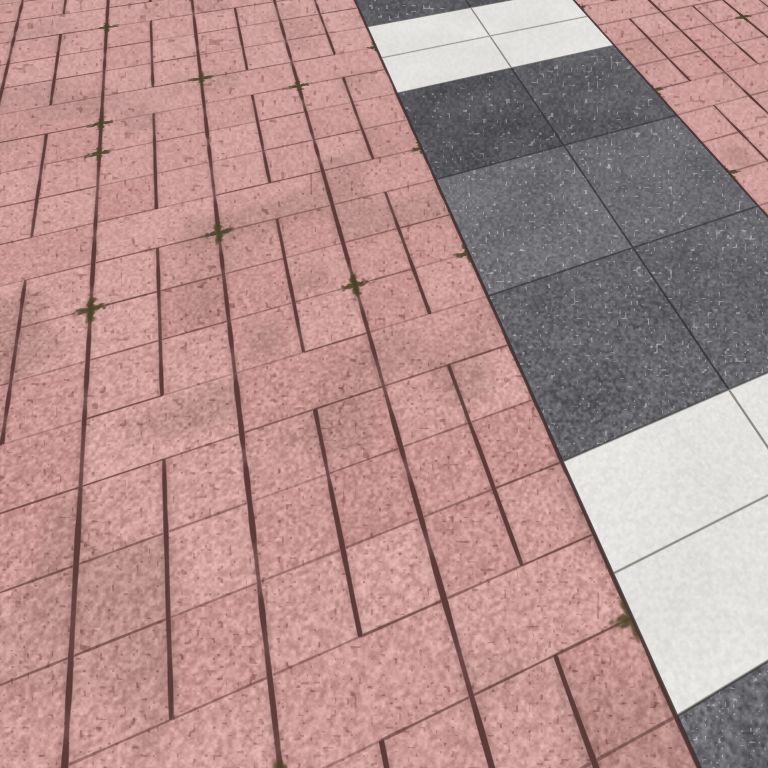
Write a three.js fragment shader that draws this texture.

```glsl
// Pink brick paving with a strip of dark and white slabs, seen in perspective.
varying vec2 vUv;

float hash(vec2 p) {
  vec3 q = fract(p.xyx * 0.1031);
  q += dot(q, q.yzx + 33.33);
  return fract((q.x + q.y) * q.z);
}

float noise(vec2 p) {
  vec2 i = floor(p), f = fract(p);
  f *= f * (3.0 - 2.0 * f);
  return mix(mix(hash(i), hash(i + vec2(1, 0)), f.x),
             mix(hash(i + vec2(0, 1)), hash(i + 1.0), f.x), f.y);
}

// Distance to the nearest multiple of a spacing
float gridDist(float x, float spacing) {
  return abs(x - spacing * floor(x / spacing + 0.5));
}

// Soft-edged joint, all lengths in canvas units
float joint(float dist, float halfWidth) {
  return 1.0 - smoothstep(halfWidth - 0.001, halfWidth + 0.0014, dist);
}

void main() {
  // Project the canvas on the ground: columns across, rows into the distance
  vec2 q = vec2(vUv.x, 1.0 - vUv.y);
  float depth = q.y + 0.645 - 0.0542 * q.x;
  float col = 5.95 * (q.x - 0.4622 - 0.449 * q.y) / depth;
  float row = 5.8 * (3.416 - q.x + 0.449 * q.y) / depth - 12.2;
  row += 0.06 * min(col, 0.0);
  float colSize = depth / 5.95;
  float rowSize = depth * depth / 17.1;

  // Grain, with its coarse part lying on the ground
  float fine = noise(q * 310.0) - 0.5;
  float coarse = noise(vec2(col * 44.0, row * 22.0)) - 0.5;
  float blotch = noise(vec2(col * 2.3, row * 1.1) + 17.0);
  float grain = 0.6 * fine + coarse * smoothstep(0.6, 1.3, depth);

  // Bricks: one full brick, then three rows of half bricks, in each column
  float brickCol = col > 2.8 ? col - 2.8 : col;
  float pairRow = step(1.0, mod(row, 4.0));
  vec2 brick = vec2(floor(brickCol * (1.0 + pairRow)) + 60.0, floor(row) + 20.0);
  float tone = hash(brick);
  vec3 pink = mix(vec3(0.82, 0.635, 0.62), vec3(0.77, 0.575, 0.56), tone);
  pink = mix(pink, vec3(0.67, 0.51, 0.49), 0.55 * smoothstep(0.55, 0.9, blotch));
  pink = mix(pink, vec3(0.82, 0.65, 0.64), 0.4 * smoothstep(0.35, 0.0, q.y));
  pink += grain * 0.15;
  pink -= 0.13 * smoothstep(0.8, 0.95, noise(q * 190.0 + 9.0));

  // Brick joints, worn unevenly
  float wear = 0.7 + 0.6 * noise(vec2(col * 9.0, row * 3.0));
  float colDist = gridDist(brickCol, 1.0) * colSize;
  float halfDist = abs(fract(brickCol) - 0.5) * colSize;
  float rowDist = gridDist(row, 1.0) * rowSize;
  float colGap = joint(colDist, 0.014 * colSize * wear);
  float halfGap = joint(halfDist, 0.012 * colSize * wear) * pairRow;
  vec2 edge = vec2(floor(brickCol * 2.0) + 80.0, floor(row + 0.5) + 30.0);
  float rowGap = joint(rowDist, 0.011 * rowSize * wear) * mix(0.3, 0.85, hash(edge));
  float gap = max(max(colGap, halfGap) * min(wear, 1.0), rowGap);
  float shade = smoothstep(0.06 * colSize, 0.0, min(colDist, halfDist + 1.0 - pairRow));
  pink *= 1.0 - 0.1 * shade;
  pink = mix(pink, vec3(0.36, 0.23, 0.22), gap);

  // Moss tufts spreading along some joint crossings
  vec2 cross2 = vec2(brickCol, row);
  vec2 crossing = floor(cross2 + 0.5);
  vec2 arm = abs(cross2 - crossing) * vec2(2.0, 1.0);
  float ragged = 0.6 + 0.8 * noise(vec2(col * 40.0, row * 20.0) + 5.0);
  float moss = step(0.86, hash(crossing + 43.0))
    * smoothstep(0.08, 0.03, min(arm.x, arm.y) / ragged)
    * smoothstep(0.3, 0.12, max(arm.x, arm.y) / ragged);
  pink = mix(pink, vec3(0.29, 0.26, 0.16), 0.85 * moss);

  // Slabs: two across, three dark lengths then one white length
  float slabRow = row + 1.0;
  float whiteDist = (abs(mod(slabRow + 4.5, 12.0) - 6.0) - 1.5) * rowSize;
  float white = 1.0 - smoothstep(-0.0013, 0.0013, whiteDist);
  vec2 slab = floor(vec2(col / 1.4, slabRow / 3.0)) + 9.0;
  vec3 dark = mix(vec3(0.31, 0.31, 0.33), vec3(0.44, 0.44, 0.46), hash(slab + 4.0));
  dark += 0.07 * (blotch - 0.5) + grain * 0.17;
  dark += 0.2 * smoothstep(0.8, 0.97, noise(q * 270.0 + 31.0));
  vec3 pale = vec3(0.89, 0.885, 0.875) + grain * 0.05 + 0.04 * (blotch - 0.5);

  float slabColGap = joint(gridDist(col, 1.4) * colSize, 0.008 * colSize);
  float darkGap = joint(gridDist(slabRow, 3.0) * rowSize, 0.012 * rowSize);
  float paleGap = joint(gridDist(slabRow, 1.5) * rowSize, 0.010 * rowSize);
  dark = mix(dark, vec3(0.18, 0.18, 0.19), 0.75 * max(slabColGap, darkGap));
  pale = mix(pale, vec3(0.42, 0.40, 0.37), 0.75 * max(slabColGap, paleGap));
  vec3 strip = mix(dark, pale, white);

  // Lay the strip between the brick fields, with a dark joint on either side
  float stripDist = (abs(col - 1.4) - 1.4) * colSize;
  vec3 color = mix(strip, pink, smoothstep(-0.0013, 0.0013, stripDist));
  color = mix(color, vec3(0.27, 0.21, 0.20), 0.8 * joint(abs(stripDist), 0.009 * colSize));
  gl_FragColor = vec4(clamp(color, 0.0, 1.0), 1.0);
}
```
